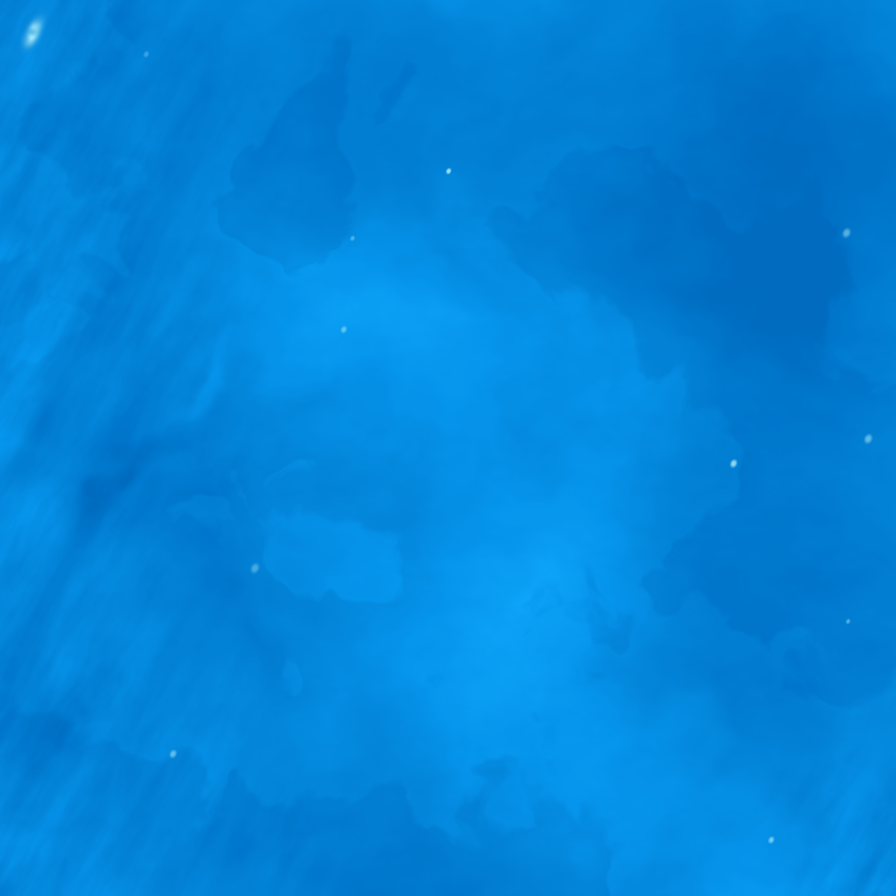
Write a Shadertoy shader that draws this texture.

```glsl
float hash(vec2 p) {
    vec3 q = fract(vec3(p.xyx) * 0.1031);
    q += dot(q, q.yzx + 33.33);
    return fract((q.x + q.y) * q.z);
}

float noise(vec2 p) {
    vec2 cell = floor(p);
    vec2 f = fract(p);
    f = f * f * (3.0 - 2.0 * f);
    float low = mix(hash(cell), hash(cell + vec2(1, 0)), f.x);
    float high = mix(hash(cell + vec2(0, 1)), hash(cell + vec2(1, 1)), f.x);
    return mix(low, high, f.y);
}

float fbm(vec2 p) {
    float sum = 0.0;
    float weight = 0.5;
    for (int i = 0; i < 5; i++) {
        sum += weight * noise(p);
        p = mat2(1.6, 1.2, -1.2, 1.6) * p + 7.3;
        weight *= 0.5;
    }
    return sum;
}

mat2 rotation(float angle) {
    float c = cos(angle), s = sin(angle);
    return mat2(c, -s, s, c);
}

// Oval pool of light or shade with a flat middle
float pool(vec2 p, vec2 center, vec2 radius, float angle) {
    vec2 d = rotation(angle) * (p - center) / radius;
    return exp(-pow(dot(d, d), 1.3));
}

// Overlapping paint with a firm edge on one side and a fade on the other
float paintPatch(vec2 p, float edgeWidth) {
    float height = fbm(p) + 0.2 * fbm(p * 6.0 + 3.0);
    float ramp = fract(height * 3.0);
    return ramp * (1.0 - smoothstep(1.0 - edgeWidth, 1.0, ramp)) - 0.45;
}

// Fine bristle marks running along one direction
float bristles(vec2 p, float angle, vec2 scale) {
    vec2 q = rotation(angle) * p;
    q.y += 0.025 * fbm(p * 7.0);
    return fbm(q * scale) - 0.48;
}

// Sparse small flecks, one at most in each cell
float flecks(vec2 p, float cells, float density) {
    vec2 cell = floor(p * cells);
    vec2 center = 0.2 + 0.6 * vec2(hash(cell + 11.0), hash(cell + 47.0));
    vec2 d = (fract(p * cells) - center) / cells;
    d = rotation(1.1) * d * vec2(1.0, 1.3);
    float radius = mix(0.004, 0.008, hash(cell + 83.0));
    float shape = 1.0 - smoothstep(0.2 * radius, radius, length(d));
    float strength = mix(0.25, 0.9, hash(cell + 29.0));
    return shape * strength * step(hash(cell + 5.0), density);
}

vec3 bluePaint(float level) {
    const vec3 deep = vec3(0.00, 0.47, 0.80);
    const vec3 middle = vec3(0.01, 0.52, 0.85);
    const vec3 light = vec3(0.02, 0.58, 0.92);
    const vec3 bright = vec3(0.05, 0.64, 0.97);
    vec3 color = deep + (middle - deep) * clamp(level, -1.0, 1.0);
    color = mix(color, light, clamp(level - 1.0, 0.0, 1.0));
    return mix(color, bright, clamp(level - 2.0, 0.0, 1.2));
}

void mainImage(out vec4 fragColor, in vec2 fragCoord) {
    vec2 uv = fragCoord / iResolution.xy;
    vec2 warp = vec2(fbm(uv * 5.0), fbm(uv * 5.0 + 19.0)) - 0.48;
    vec2 p = uv + 0.2 * warp;

    // Broad pools of tone
    float level = 0.8;
    level += 1.8 * pool(p, vec2(0.62, 0.36), vec2(0.20, 0.13), 0.8);
    level += 1.2 * pool(p, vec2(0.36, 0.64), vec2(0.22, 0.13), -0.5);
    level += 0.9 * pool(p, vec2(0.72, 0.12), vec2(0.13, 0.09), -0.6);
    level += 0.5 * pool(p, vec2(0.10, 0.08), vec2(0.18, 0.10), 0.5);
    level -= 1.4 * pool(p, vec2(0.88, 0.79), vec2(0.24, 0.16), -0.3);
    level -= 0.9 * pool(p, vec2(0.87, 0.34), vec2(0.13, 0.24), 0.0);
    level -= 0.9 * pool(p, vec2(0.30, 0.10), vec2(0.14, 0.10), 0.3);

    // Mottling, layered patches and fine grain
    level += 2.9 * (fbm(p * 4.5 + 31.0) - 0.48);
    level += 0.7 * paintPatch(p * 2.6 + 8.0, 0.09);
    level += 0.45 * (fbm(uv * vec2(26.0, 40.0)) - 0.48);
    level += 0.2 * (fbm(uv * vec2(70.0, 110.0) + 5.0) - 0.48);

    // Slanted brush strokes near the left side and lower corners
    float strokeArea = 1.0 - smoothstep(0.06, 0.36, p.x);
    strokeArea += 1.2 * pool(p, vec2(0.98, 0.04), vec2(0.10, 0.10), 0.0);
    strokeArea += 0.7 * pool(p, vec2(0.33, 0.07), vec2(0.08, 0.08), 0.0);
    level += 2.0 * strokeArea * bristles(uv, 1.1, vec2(6.0, 24.0));
    level += 1.6 * strokeArea * bristles(uv + 4.0, 1.05, vec2(14.0, 65.0));
    level -= 1.5 * pool(p, vec2(0.15, 0.43), vec2(0.075, 0.018), 1.1);
    level += 0.9 * pool(p, vec2(0.20, 0.57), vec2(0.060, 0.014), 1.1);

    // Pale flecks
    vec3 color = bluePaint(level);
    float fleck = flecks(uv, 9.0, 0.13);
    float glint = pool(uv, vec2(0.037, 0.963), vec2(0.016, 0.007), 1.1);
    fleck = max(fleck, glint * (0.5 + 0.5 * noise(uv * 140.0)));
    color = mix(color, vec3(0.72, 0.95, 0.98), fleck);

    fragColor = vec4(clamp(color, 0.0, 1.0), 1.0);
}
```
